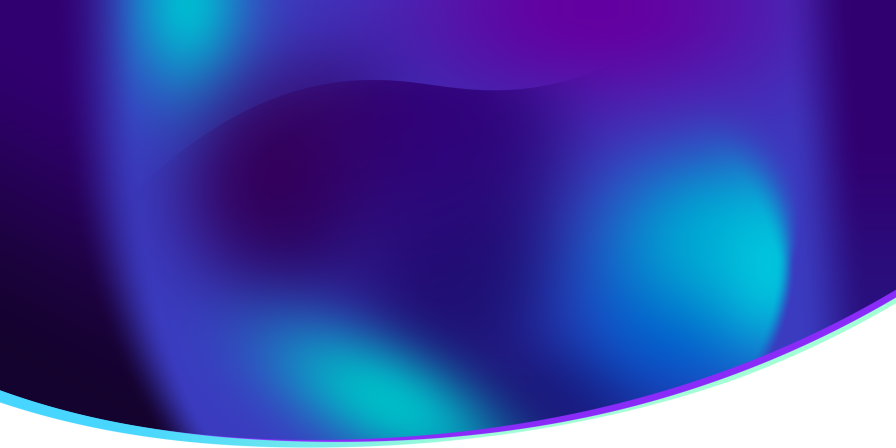
A Shadertoy shader for this background:

```glsl
// A banner of soft indigo, violet and cyan light above a curved white base.
// Stretched Gaussian glows are layered over blue, cut by one crisp fold and
// one rounded rim of light, then closed by a two-tone ribbon.

const vec3 BLUE      = vec3(0.23, 0.23, 0.75);
const vec3 ROYAL     = vec3(0.00, 0.34, 0.80);
const vec3 CYAN      = vec3(0.00, 0.63, 0.82);
const vec3 AQUA      = vec3(0.00, 0.79, 0.87);
const vec3 TEAL      = vec3(0.00, 0.73, 0.78);
const vec3 VIOLET    = vec3(0.39, 0.00, 0.63);
const vec3 INDIGO    = vec3(0.19, 0.00, 0.44);
const vec3 PLUM      = vec3(0.20, 0.00, 0.36);
const vec3 NAVY      = vec3(0.12, 0.06, 0.45);
const vec3 NIGHT     = vec3(0.08, 0.01, 0.18);
const vec3 RIBBON_L  = vec3(0.28, 0.84, 1.00);
const vec3 RIBBON_R  = vec3(0.64, 1.00, 0.84);
const vec3 RIBBON_IN = vec3(0.54, 0.17, 0.98);
const vec3 PAPER     = vec3(1.0);

const float SHADE_HARDNESS = 1.5;   // above 1: flatter core, steeper rim
const float RIBBON_WIDTH   = 0.017;
const float RIM_SOFTNESS   = 0.022;

// Elliptical falloff, 1 at the centre
float glow(vec2 p, vec2 centre, vec2 radii, float hardness) {
    vec2 q = (p - centre) / radii;
    return exp(-pow(dot(q, q), hardness));
}

vec2 rotate(vec2 p, float angle) {
    float c = cos(angle), s = sin(angle);
    return vec2(c * p.x + s * p.y, c * p.y - s * p.x);
}

// Height of the wavy fold under the violet light
float foldHeight(float x) {
    float u = x - 0.968;
    return 0.81 - 0.14 * u + 5.2 * u * u * u / (1.0 + 5.5 * abs(u));
}

// Height of the bowl-shaped lower boundary
float bowlHeight(float x) {
    float d = x - 0.70, d2 = d * d;
    return 0.018 + d2 * (0.168 + 0.018 * d2 - 0.07 * min(d, 0.0));
}

// Dark central mass, its upper side clipped by the fold
vec3 addShade(vec3 col, vec2 p, float pixel) {
    float left   = glow(p, vec2(0.65, 0.58), vec2(0.25, 0.27), SHADE_HARDNESS);
    float middle = glow(p, vec2(1.02, 0.40), vec2(0.26, 0.39), SHADE_HARDNESS);
    float low    = glow(p, vec2(1.22, 0.09), vec2(0.29, 0.16), SHADE_HARDNESS);
    float upper  = glow(p, vec2(0.94, 0.71), vec2(0.31, 0.21), SHADE_HARDNESS);
    float shade = 1.0 - (1.0 - left) * (1.0 - middle) * (1.0 - low) * (1.0 - upper);

    float below = smoothstep(-pixel, pixel, foldHeight(p.x) - p.y);
    float above = mix(0.75, 0.12, smoothstep(0.68, 1.0, p.x));
    shade *= mix(above, 1.0, below);

    vec3 tone = mix(PLUM, INDIGO + vec3(0.0, 0.01, 0.04), smoothstep(0.6, 1.0, p.x));
    tone = mix(NAVY, tone, smoothstep(0.2, 0.75, p.y + 0.35 * (0.9 - p.x)));
    return mix(col, tone, shade);
}

// Blue and cyan orb ending at a rounded right rim
vec3 addOrb(vec3 col, vec2 p) {
    float dy = p.y - 0.42;
    float rim = 1.755 - 1.1 * dy * dy;
    float softness = RIM_SOFTNESS + 0.25 * max(dy, 0.0);
    float inside = 1.0 - smoothstep(-softness, softness, p.x - rim);
    col = mix(col, ROYAL, inside * 0.9 * glow(p, vec2(1.51, 0.28), vec2(0.25, 0.21), 1.1));
    col = mix(col, CYAN, inside * glow(p, vec2(1.59, 0.46), vec2(0.23, 0.19), 1.2));
    return mix(col, AQUA, inside * 0.9 * glow(p, vec2(1.72, 0.40), vec2(0.13, 0.20), 1.0));
}

// Dark curtains along the left and right sides
vec3 addSides(vec3 col, vec2 p) {
    float drop = 1.0 - p.y;
    float edge = 0.22 + 0.21 * drop * drop * drop;
    float width = mix(0.06, 0.10, p.y);
    vec3 leftTone = mix(NIGHT, INDIGO, smoothstep(0.2, 0.95, p.y + 0.5 * p.x));
    col = mix(leftTone, col, smoothstep(-width, width, p.x - edge));

    float start = 1.74 + 0.06 * drop;
    vec3 rightTone = mix(NAVY + vec3(0.04, 0.0, 0.04), INDIGO, smoothstep(0.3, 0.7, p.y));
    return mix(col, rightTone, smoothstep(start, start + 0.16, p.x));
}

// Ribbon along the bowl, then paper below it
vec3 addBase(vec3 col, vec2 p, float pixel) {
    float slope = (bowlHeight(p.x + 0.01) - bowlHeight(p.x - 0.01)) / 0.02;
    float depth = (bowlHeight(p.x) - p.y) * inversesqrt(1.0 + slope * slope);
    float offset = p.x - 0.8;
    float outer = RIBBON_WIDTH + 0.013 * min(offset * offset, 0.7);
    float inner = 0.015 * smoothstep(0.3, 1.5, p.x);

    vec3 ribbon = mix(RIBBON_L, RIBBON_R, smoothstep(0.2, 1.2, p.x));
    vec3 innerTone = mix(ribbon, RIBBON_IN, smoothstep(0.25, 0.5, p.x));
    col = mix(col, innerTone, smoothstep(-pixel, pixel, depth));
    col = mix(col, ribbon, smoothstep(-pixel, pixel, depth - inner));
    return mix(col, PAPER, smoothstep(-pixel, pixel, depth - outer));
}

void mainImage(out vec4 fragColor, in vec2 fragCoord) {
    vec2 p = fragCoord / iResolution.xy * vec2(2.0, 1.0);
    float pixel = 0.75 / iResolution.y;

    vec3 col = mix(BLUE, CYAN + vec3(0.0, 0.1, 0.0), glow(p, vec2(0.42, 0.99), vec2(0.135, 0.21), 1.0));
    col = mix(col, VIOLET, glow(p, vec2(1.33, 0.98), vec2(0.46, 0.24), 1.1));
    col = addShade(col, p, pixel);
    vec2 pool = rotate(p - vec2(0.87, 0.10), -0.47);
    col = mix(col, TEAL, glow(pool, vec2(0.0), vec2(0.29, 0.125), 1.15));
    col = addOrb(col, p);
    col = addSides(col, p);
    col = addBase(col, p, pixel);
    fragColor = vec4(col, 1.0);
}
```
